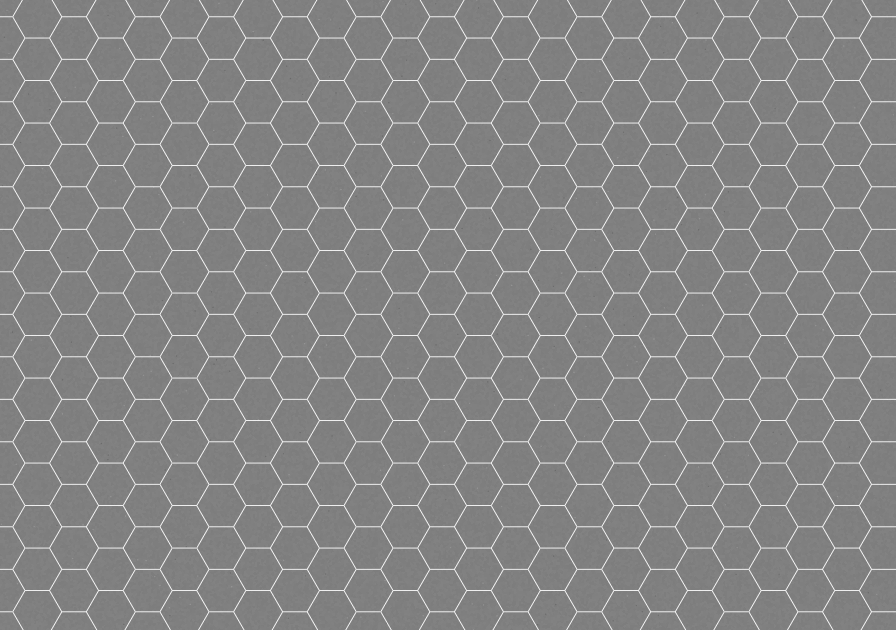
This pattern is drawn by a Shadertoy shader. Its source:

```glsl
// Thin white honeycomb of flat-topped hexagons on finely grained mid grey.
// Two interleaved rectangular grids give the nearest hexagon centre; cellular
// noise supplies the paper grain and a few sparse light and dark specks.

// All lengths are fractions of the canvas height.
const float SIDE        = 0.03895;              // hexagon side length
const float LINE_WIDTH  = 0.00138;
const vec2  ORIGIN      = vec2(0.0007, 0.0626); // centre of one hexagon
const vec3  GROUND      = vec3(0.5);
const vec3  LINE_COLOUR = vec3(1.0);
const float GRAIN_CELLS = 260.0;                // grain cells per height
const float GRAIN_DEPTH = 0.022;
const float SPECK_CELLS = 70.0;                 // speck cells per height
const float SPECK_SHARE = 0.06;                 // part of cells with a speck
const float SPECK_SIZE  = 0.0011;
const float SPECK_DEPTH = 0.07;
const float SQRT3       = 1.7320508;

vec3 hash3(vec2 p) {
    vec3 q = fract(vec3(p.xyx) * vec3(0.1031, 0.1030, 0.0973));
    q += dot(q, q.yxz + 33.33);
    return fract((q.xxy + q.yzz) * q.zyx);
}

// Distance to the nearest jittered point (x) and its random value (y).
vec2 cellular(vec2 p) {
    vec2 cell = floor(p);
    vec2 nearest = vec2(8.0, 0.0);
    for (int y = -1; y <= 1; y++) {
        for (int x = -1; x <= 1; x++) {
            vec2 neighbour = cell + vec2(x, y);
            vec3 rnd = hash3(neighbour + 17.0);
            float dist = length(neighbour + rnd.xy - p);
            if (dist < nearest.x) nearest = vec2(dist, rnd.z);
        }
    }
    return nearest;
}

// Distance from p to the closest edge of the honeycomb.
float honeycombEdge(vec2 p) {
    vec2 period = SIDE * vec2(3.0, SQRT3);
    vec2 a = mod(p, period) - 0.5 * period;
    vec2 b = mod(p + 0.5 * period, period) - 0.5 * period;
    vec2 q = abs(dot(a, a) < dot(b, b) ? a : b);
    return 0.5 * SQRT3 * SIDE - max(q.y, dot(q, vec2(0.5 * SQRT3, 0.5)));
}

// Share of a pixel covered by a line whose axis lies at distance d.
float lineCoverage(float d, float width, float pixel) {
    float outer = clamp((d + 0.5 * width) / pixel + 0.5, 0.0, 1.0);
    float inner = clamp((d - 0.5 * width) / pixel + 0.5, 0.0, 1.0);
    return outer - inner;
}

void mainImage(out vec4 fragColor, in vec2 fragCoord) {
    float pixel = 1.0 / iResolution.y;
    vec2 uv = fragCoord * pixel;

    // Grained ground
    float grain = cellular(uv * GRAIN_CELLS).y - 0.5;
    vec3 colour = GROUND + GRAIN_DEPTH * grain;

    // Sparse specks: low random values are dark, high ones light
    vec2 speck = cellular(uv * SPECK_CELLS + 40.0);
    float tone = step(1.0 - 0.5 * SPECK_SHARE, speck.y) - step(speck.y, 0.5 * SPECK_SHARE);
    float dotMask = 1.0 - smoothstep(-0.5 * pixel, 0.5 * pixel, speck.x / SPECK_CELLS - SPECK_SIZE);
    colour += SPECK_DEPTH * tone * dotMask;

    // Honeycomb lines
    float edge = honeycombEdge(uv - ORIGIN);
    colour = mix(colour, LINE_COLOUR, lineCoverage(edge, LINE_WIDTH, pixel));

    fragColor = vec4(colour, 1.0);
}
```
